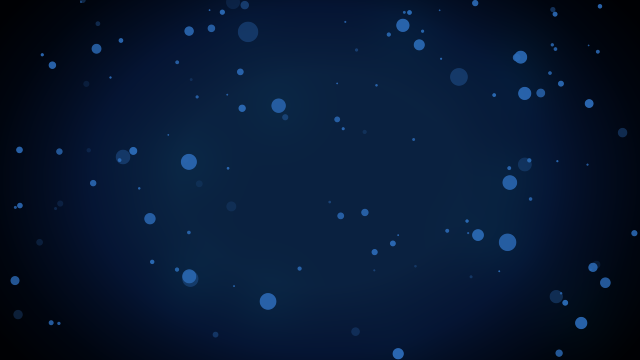
Write a WebGL 2 fragment shader that draws this background.

```glsl
#version 300 es
precision highp float;
// Blue bokeh dots of many sizes floating over a deep navy backdrop.
// The backdrop is an elliptical colour ramp that darkens to the sides; the dots
// are hashed discs, some faint, some paired, the largest with a weak teal halo.

#define DOT_COUNT 126
#define PAIR_EVERY 14        // each such dot sits beside the one before it
#define FAINT_SHARE 0.22     // portion of dim, out-of-focus dots
#define MIN_RADIUS 0.0022    // radii in canvas heights
#define MID_RADIUS 0.0090
#define BIG_RADIUS 0.0135
#define EDGE_SOFTNESS 0.0016
#define RISE_BIAS 0.75       // below 1 gathers dots towards the top
#define HALO_SIZE 0.10
#define HALO_STRENGTH 0.7

uniform vec2 u_resolution;
out vec4 fragColor;

const vec3 NAVY     = vec3(0.040, 0.130, 0.250);
const vec3 DEEP     = vec3(0.020, 0.080, 0.200);
const vec3 MIDNIGHT = vec3(0.010, 0.050, 0.130);
const vec3 ABYSS    = vec3(0.000, 0.020, 0.060);
const vec3 BLACK    = vec3(0.000, 0.004, 0.015);
const vec3 DOT_BLUE = vec3(0.165, 0.400, 0.690);
const vec3 TEAL     = vec3(0.000, 0.032, 0.030);

// Integer hash: three independent values in 0..1
vec3 hash3(uint index, uint stream) {
    uvec3 v = uvec3(index, stream, index ^ 77u) * 1664525u + 1013904223u;
    v.x += v.y * v.z; v.y += v.z * v.x; v.z += v.x * v.y;
    v ^= v >> 16u;
    v.x += v.y * v.z; v.y += v.z * v.x; v.z += v.x * v.y;
    return vec3(v >> 8u) / 16777216.0;
}

float ramp(float from, float to, float x) {
    return clamp((x - from) / (to - from), 0.0, 1.0);
}

// Elliptical vignette, wider than tall
vec3 backdrop(vec2 uv) {
    float d = length((uv - 0.5) * vec2(2.0, 1.5));
    vec3 color = mix(NAVY, DEEP, ramp(0.44, 0.72, d));
    color = mix(color, MIDNIGHT, ramp(0.72, 0.86, d));
    color = mix(color, ABYSS, ramp(0.86, 1.02, d));
    return mix(color, BLACK, ramp(1.02, 1.20, d));
}

void main() {
    float aspect = u_resolution.x / u_resolution.y;
    vec2 p = gl_FragCoord.xy / u_resolution.y;
    float pixel = 1.0 / u_resolution.y;

    vec3 color = backdrop(gl_FragCoord.xy / u_resolution);
    vec2 center = vec2(0.0);

    for (int i = 0; i < DOT_COUNT; i++) {
        vec3 place = hash3(uint(i), 11u);
        vec3 look = hash3(uint(i), 42u);

        // Scatter, or lean on the previous dot to form a pair
        bool paired = i % PAIR_EVERY == PAIR_EVERY - 1;
        vec2 scattered = vec2(place.x * aspect, pow(place.y, RISE_BIAS));
        center = paired ? center + (place.xy - 0.5) * 0.03 : scattered;

        // Many small dots, few large ones
        float size = place.z;
        float radius = MIN_RADIUS + MID_RADIUS * size + BIG_RADIUS * pow(size, 10.0);
        bool faint = paired || look.x < FAINT_SHARE;
        float opacity = faint ? mix(0.12, 0.50, look.y) : mix(0.82, 1.0, look.y);
        radius *= faint ? 1.15 : 1.0;

        float dist = distance(p, center);

        // Weak halo around the larger bright dots
        float halo = smoothstep(0.012, 0.020, radius) * opacity * HALO_STRENGTH;
        color += TEAL * halo * exp(-dist * dist / (HALO_SIZE * HALO_SIZE));

        // Disc with a slightly soft rim
        float soft = max(EDGE_SOFTNESS, 0.6 * pixel);
        float disc = 1.0 - smoothstep(radius - soft, radius + soft, dist);
        color = mix(color, DOT_BLUE, disc * opacity);
    }

    fragColor = vec4(color, 1.0);
}
```
